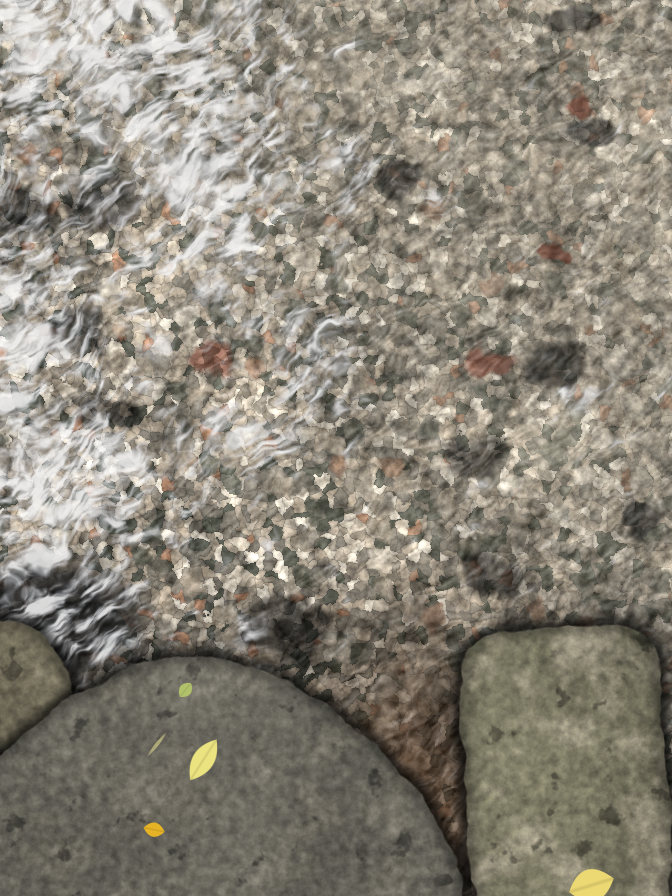
Reproduce this texture procedurally as a Shadertoy shader.

```glsl
vec2 hash2(vec2 p) {
  vec3 q = fract(p.xyx * vec3(0.1031, 0.1030, 0.0973));
  q += dot(q, q.yzx + 33.33);
  return fract((q.xx + q.yz) * q.zy);
}

float corner(vec2 i, vec2 f, vec2 o) { return dot(hash2(i + o) * 2.0 - 1.0, f - o); }

float gradientNoise(vec2 p) {
  vec2 i = floor(p), f = fract(p), u = f * f * (3.0 - 2.0 * f), e = vec2(0, 1);
  return mix(mix(corner(i, f, e.xx), corner(i, f, e.yx), u.x),
             mix(corner(i, f, e.xy), corner(i, f, e.yy), u.x), u.y);
}

float fbm(vec2 p) {
  float sum = 0.0, gain = 1.0;
  for (int i = 0; i < 4; i++) {
    sum += gain * gradientNoise(p);
    p = mat2(1.6, 1.2, -1.2, 1.6) * p + 7.3;
    gain *= 0.55;
  }
  return sum;
}

vec2 warp(vec2 p, float scale) { return vec2(fbm(p * scale), fbm(p * scale + 31.0)); }

mat2 turn(float a) { return mat2(cos(a), -sin(a), sin(a), cos(a)); }

float blob(vec2 p, vec4 b) {
  vec2 d = (p - b.xy) / b.zw;
  return exp(-dot(d, d));
}

// Nearest distance, gap to the next cell, cell hash
vec4 cells(vec2 p) {
  vec2 id;
  float near = 9.0, next = 9.0;
  for (int k = 0; k < 9; k++) {
    vec2 c = floor(p) + vec2(k % 3 - 1, k / 3 - 1);
    float d = length(c + 0.1 + 0.8 * hash2(c) - p);
    next = min(next, max(d, near));
    if (d < near) { near = d; id = c; }
  }
  return vec4(near, next - near, hash2(id + 51.7));
}

vec3 pebbleColor(vec2 h) {
  vec3 c = mix(vec3(0.46, 0.44, 0.4), vec3(0.66, 0.61, 0.54), smoothstep(0.1, 0.6, h.x));
  c = mix(c, vec3(0.86, 0.83, 0.77), smoothstep(0.65, 1.0, h.x));
  c = mix(c, vec3(0.32, 0.33, 0.29), step(0.86, h.y));
  return mix(c, vec3(0.6, 0.46, 0.37), step(h.y, 0.03));
}

vec3 streamBed(vec2 p) {
  vec2 w = p + 0.011 * warp(p, 45.0);
  vec4 small = cells(w * 88.0), large = cells(w * 36.0 + 4.0);
  vec3 col = pebbleColor(small.zw) * (0.88 + 0.2 * smoothstep(0.0, 0.3, small.y));
  vec3 stone = pebbleColor(vec2(large.w, fract(large.z * 17.0))) * (1.1 - 0.4 * large.x);
  col = mix(col, stone, 0.75 * step(0.55, large.z) * smoothstep(0.55, 0.35, large.x));
  // Silt to the upper right
  col = mix(col, vec3(0.57, 0.545, 0.49), 0.5 * smoothstep(0.3, 0.8, p.x * 0.7 + p.y * 0.5));
  col *= 1.0 + 0.35 * fbm(p * 9.0) + 0.5 * fbm(p * 75.0);
  // Sunken stones as x, y, radius: dark ones, then rust-red ones
  vec3 stones[16] = vec3[16](vec3(0.08, 0.63, 0.035), vec3(0.11, 0.77, 0.04),
    vec3(0.443, 0.8, 0.025), vec3(0.66, 0.85, 0.025), vec3(0.02, 0.76, 0.04), vec3(0.32, 0.3, 0.05),
    vec3(0.62, 0.59, 0.035), vec3(0.714, 0.42, 0.02), vec3(0.53, 0.49, 0.035), vec3(0.12, 0.54, 0.033),
    vec3(0.64, 0.975, 0.025), vec3(0.55, 0.36, 0.035), vec3(0.238, 0.6, 0.027),
    vec3(0.548, 0.595, 0.022), vec3(0.65, 0.88, 0.018), vec3(0.622, 0.72, 0.013));
  vec2 rough = p + 0.02 * warp(p, 24.0);
  for (int i = 0; i < 16; i++) {
    float d = length((rough - stones[i].xy) * vec2(0.9, 1.25)) / stones[i].z;
    vec3 tint = i < 12 ? 0.05 + 0.37 * col : vec3(0.53, 0.36, 0.3) * (0.6 + 0.6 * col.g);
    col = mix(col, tint, 0.85 * smoothstep(1.1, 0.65, d));
  }
  return col;
}

vec3 addWater(vec3 col, vec2 p) {
  vec2 s = turn(0.65) * (p + 0.03 * warp(p, 10.0));
  float streak = fbm(s * vec2(24, 52)), fine = gradientNoise(s * vec2(60, 190));
  // Shaded bank, brown gap between rocks, dark pool
  float pool = blob(p, vec4(0.05, 0.31, 0.12, 0.075));
  col *= 1.0 - 0.3 * smoothstep(0.38, 0.27, p.y + 0.05 * fbm(p * 14.0));
  col = mix(col, vec3(0.36, 0.27, 0.2) * (0.6 + col.r), 0.75 * blob(p, vec4(0.46, 0.1, 0.09, 0.15)));
  col = mix(col, 0.12 + 0.2 * col, smoothstep(0.2, 0.75, pool));
  // Patches of reflected sky: center, radii
  vec4 patches[10] = vec4[10](vec4(0.1, 0.96, 0.24, 0.14), vec4(0, 0.64, 0.1, 0.11),
    vec4(0.25, 0.77, 0.1, 0.13), vec4(0.395, 0.81, 0.03, 0.04), vec4(0.495, 0.78, 0.025, 0.035),
    vec4(0.28, 0.51, 0.06, 0.04), vec4(0.36, 0.6, 0.05, 0.07), vec4(0.635, 0.56, 0.03, 0.025),
    vec4(0.07, 0.46, 0.15, 0.08), vec4(0.275, 0.29, 0.02, 0.04));
  float sky = 0.4 * pool + 0.2 * smoothstep(0.45, 0.0, p.x);
  for (int i = 0; i < 10; i++) sky += 0.55 * blob(p, patches[i]);
  float glare = smoothstep(0.3, 0.95, sky + 0.85 * streak + 0.4 * fine);
  col += 0.2 * fine + 0.1 * streak + 0.06 * sky * (1.0 - pool);
  return mix(col, mix(vec3(0.68, 0.7, 0.75), vec3(0.95), glare), 0.85 * glare);
}

// Rock with contact shadow, lichen patches and worn rim
vec3 addRock(vec3 col, vec2 p, float d, vec3 tone, float cover) {
  d += 0.008 * fbm(p * 22.0);
  vec3 rock = mix(tone, vec3(0.66, 0.63, 0.55), cover * smoothstep(-0.05, 0.4, fbm(p * 13.0 + 3.0)));
  rock *= 1.0 + 0.35 * fbm(p * 90.0) + 0.25 * fbm(p * 6.0);
  rock *= 1.0 - 0.35 * smoothstep(0.28, 0.5, fbm(p * 30.0 + 12.0));
  rock *= 0.7 + 0.3 * smoothstep(0.0, -0.02, d);
  col *= 1.0 - 0.65 * smoothstep(0.018, 0.0, d);
  return mix(col, rock, smoothstep(0.0015, -0.0015, d));
}

vec3 addLeaf(vec3 col, vec2 p, vec2 size, float angle, vec3 tint) {
  vec2 q = turn(angle) * p / size;
  float d = (abs(q.y) - 1.0 + q.x * q.x) * size.y;
  tint *= 0.9 + 0.1 * smoothstep(0.0, 0.2, abs(q.y));
  return mix(col, tint, smoothstep(0.001, -0.001, d));
}

void mainImage(out vec4 fragColor, in vec2 fragCoord) {
  vec2 p = fragCoord / iResolution.y;
  vec3 col = addWater(streamBed(p), p);
  // Bank rocks
  float boulder = length(p - vec2(0.006, 0.232)) - 0.073;
  col = addRock(col, p, boulder, vec3(0.42, 0.4, 0.33), 0.3);
  vec2 q = pow(abs(p - vec2(0.215, -0.042)) / vec2(0.3125, 0.31), vec2(1.7));
  float slab = (pow(q.x + q.y, 0.588) - 1.0) * 0.31;
  col = addRock(col, p, slab, vec3(0.4, 0.39, 0.355), 0.2);
  vec2 b = abs(turn(0.06) * (p - vec2(0.634, 0.1))) - vec2(0.062, 0.15);
  float block = length(max(b, 0.0)) + min(max(b.x, b.y), 0.0) - 0.05;
  col = addRock(col, p, block, vec3(0.46, 0.45, 0.37), 0.8);
  // Fallen leaves and a twig
  col = addLeaf(col, p - vec2(0.227, 0.152), vec2(0.027, 0.012), 1.0, vec3(0.92, 0.89, 0.5));
  col = addLeaf(col, p - vec2(0.66, 0.012), vec2(0.026, 0.018), 0.3, vec3(0.93, 0.85, 0.45));
  col = addLeaf(col, p - vec2(0.172, 0.074), vec2(0.012, 0.008), -0.2, vec3(0.9, 0.7, 0.15));
  col = addLeaf(col, p - vec2(0.207, 0.23), vec2(0.01, 0.007), 0.9, vec3(0.7, 0.76, 0.42));
  col = addLeaf(col, p - vec2(0.175, 0.169), vec2(0.016, 0.002), 0.9, vec3(0.7, 0.68, 0.48));
  fragColor = vec4(clamp(col, 0.0, 1.0), 1);
}
```
